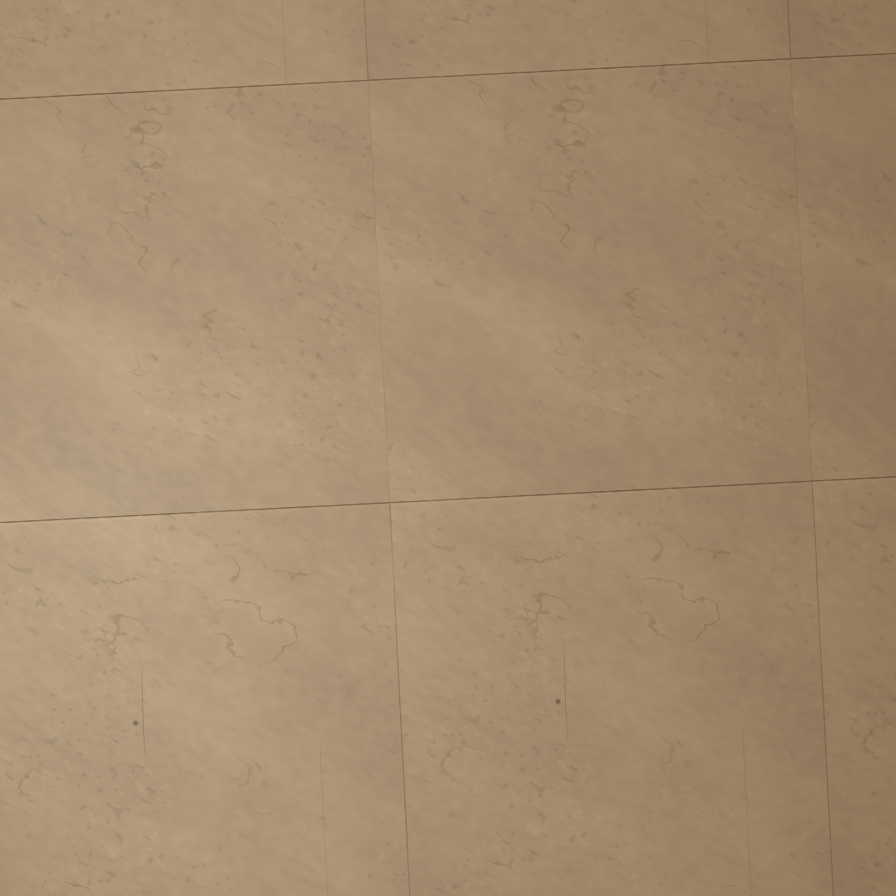
Reproduce this texture procedurally as a Shadertoy shader.

```glsl
// Large square beige stone tiles, slightly turned, with hairline joints.
// A rotated grid gives tile coordinates; slanted noise gives clouds, veins and
// grain that recur along each row, under a soft light falling from the left.

#define TILE 0.472                      // tile side in canvas units
#define TILT 0.051                      // grid rotation in radians
#define CORNER vec2(0.435, 0.439)       // one crossing of the joints
#define JOINT_WIDTH 0.0016
#define LIT_STONE vec3(0.735, 0.643, 0.528)
#define SHADED_STONE vec3(0.560, 0.460, 0.350)
#define JOINT_TINT vec3(0.70, 0.67, 0.62)
#define STAIN_TINT vec3(0.86, 0.82, 0.75)
#define LIGHT_CENTRE vec2(0.12, 0.42)
#define CLOUD_DEPTH 0.15
#define GRAIN_DEPTH 0.075

float hash(vec2 p) {
    vec3 q = fract(p.xyx * 0.1031);
    q += dot(q, q.yzx + 33.33);
    return fract((q.x + q.y) * q.z);
}

float valueNoise(vec2 p) {
    vec2 i = floor(p), f = fract(p);
    f = f * f * (3.0 - 2.0 * f);
    float low = mix(hash(i), hash(i + vec2(1, 0)), f.x);
    float high = mix(hash(i + vec2(0, 1)), hash(i + vec2(1, 1)), f.x);
    return mix(low, high, f.y);
}

float fbm(vec2 p) {
    float sum = 0.0, weight = 0.5;
    for (int k = 0; k < 5; k++) {
        sum += weight * valueNoise(p);
        p = mat2(1.6, 1.2, -1.2, 1.6) * p + 17.3;
        weight *= 0.5;
    }
    return sum / 0.97;
}

// Smooth line coverage; thin lines fade instead of breaking up
float stroke(float d, float width) {
    float px = 1.0 / iResolution.y;
    float w = max(width, px);
    return (1.0 - smoothstep(0.5 * w - 0.5 * px, 0.5 * w + 0.5 * px, abs(d))) * width / w;
}

// Fades a hairline in and out between two heights
float span(float y, float start, float end) {
    return smoothstep(start, start + 0.06, y) * (1.0 - smoothstep(end - 0.06, end, y));
}

void mainImage(out vec4 fragColor, in vec2 fragCoord) {
    vec2 uv = fragCoord / iResolution.y;

    // Tile grid
    float c = cos(TILT), s = sin(TILT);
    vec2 d = uv - CORNER;
    vec2 p = vec2(c * d.x + s * d.y, c * d.y - s * d.x) / TILE;
    vec2 cell = floor(p), f = fract(p);
    vec2 edge = (fract(p + 0.5) - 0.5) * TILE;
    float oddRow = mod(cell.y, 2.0);
    vec2 seed = vec2(31.7, 12.9) * (1.0 + oddRow);

    // Broad light
    float distanceToLight = length((uv - LIGHT_CENTRE) * vec2(1.0, 0.8));
    vec3 color = mix(SHADED_STONE, LIT_STONE, 1.0 - distanceToLight / 0.95);

    // Clouds and grain, drawn out down to the right
    vec2 slant = vec2(dot(f, vec2(0.87, -0.50)), dot(f, vec2(0.50, 0.87)));
    float clouds = fbm(slant * vec2(2.6, 6.0) + seed);
    float grain = fbm(slant * vec2(38.0, 66.0) + seed * 3.0);
    float tone = CLOUD_DEPTH * (clouds - 0.5) + GRAIN_DEPTH * (grain - 0.5);
    tone += 0.012 * (hash(cell + 7.0) - 0.5);
    color *= 1.0 + tone;

    // Pale and dark flecks
    float fleck = valueNoise(slant * vec2(60.0, 105.0) + seed * 5.0);
    float patches = smoothstep(0.42, 0.68, fbm(f * 5.0 + seed));
    color *= 1.0 + 0.035 * patches * smoothstep(0.80, 0.95, fleck);
    color *= 1.0 - 0.070 * patches * smoothstep(0.20, 0.06, fleck);

    // Broken veins, denser around one smudge in the even rows
    vec2 smudgeOffset = (f - vec2(0.84, 0.67)) * mat2(0.96, -0.28, 0.28, 0.96);
    float smudge = (1.0 - oddRow) * exp(-dot(smudgeOffset, smudgeOffset * vec2(60.0, 300.0)));
    float ridge = abs(fbm(slant * vec2(5.0, 9.0) + seed * 2.0) - 0.5);
    float vein = 1.0 - smoothstep(0.004, 0.016, ridge);
    float veinMask = smoothstep(0.56, 0.78, fbm(f * 7.0 + seed * 4.0));
    float stain = vein * (0.55 * veinMask + 0.55 * smudge) + 0.22 * smudge * grain;
    color *= mix(vec3(1.0), STAIN_TINT, clamp(stain, 0.0, 1.0));

    // Fine upright scratches and a pit in the odd rows
    float wander = 0.004 * (valueNoise(vec2(f.y * 14.0, 3.0)) - 0.5);
    float scratch = stroke((f.x - 0.392 + wander) * TILE, 0.0013) * span(f.y, 0.40, 0.66);
    scratch += 0.5 * stroke((f.x - 0.806) * TILE, 0.0013) * span(f.y, -0.06, 0.46);
    color *= 1.0 - 0.12 * oddRow * scratch * (0.4 + grain);
    float pit = 1.0 - smoothstep(0.002, 0.009, length(f - vec2(0.373, 0.51)));
    color *= 1.0 - 0.30 * oddRow * pit;

    // Joints: clear across, faint and uneven upright
    float wear = valueNoise(vec2(p.x * 9.0, cell.y + 4.0));
    float across = stroke(edge.y, JOINT_WIDTH) * (0.65 + 0.35 * wear);
    float uneven = valueNoise(vec2(cell.x + 2.0, p.y * 8.0));
    float upright = stroke(edge.x, JOINT_WIDTH) * mix(0.12, 0.36, oddRow) * (0.5 + uneven);
    color *= mix(vec3(1.0), JOINT_TINT, max(across, upright));
    color *= 1.0 + 0.025 * stroke(edge.y + 1.6 * JOINT_WIDTH, JOINT_WIDTH);

    fragColor = vec4(clamp(color, 0.0, 1.0), 1.0);
}
```
